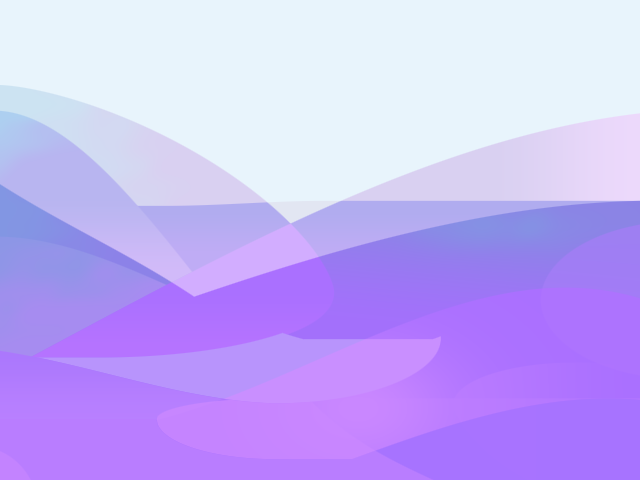
Give the GLSL for this background, as a WebGL 2 fragment shader.

```glsl
#version 300 es
precision highp float;
// Overlapping translucent hills in blue, lavender and violet under a pale sky.
// Each hill is a cubic edge or a superellipse; their masks are layered and
// tinted by gradients, with soft value noise for the watercolour stains.

#define CANVAS_HEIGHT 5.76
#define STAIN_SCALE 3.0
#define STAIN_AMOUNT 0.5
#define SKY vec3(0.91, 0.957, 0.988)
#define MIST vec3(0.85, 0.816, 0.945)
#define BAND vec3(0.69, 0.675, 0.937)
#define PERIWINKLE vec3(0.545, 0.515, 0.90)
#define BLUE vec3(0.51, 0.59, 0.89)
#define VIOLET vec3(0.668, 0.44, 1.0)
#define ORCHID vec3(0.79, 0.53, 1.0)

uniform vec2 u_resolution;
out vec4 fragColor;

float hash(vec2 p) {
  vec3 q = fract(p.xyx * 0.1031);
  q += dot(q, q.yzx + 33.33);
  return fract((q.x + q.y) * q.z);
}

float noise(vec2 p) {
  vec2 i = floor(p), f = fract(p);
  f = f * f * (3.0 - 2.0 * f);
  return mix(mix(hash(i), hash(i + vec2(1, 0)), f.x),
             mix(hash(i + vec2(0, 1)), hash(i + vec2(1, 1)), f.x), f.y);
}

// Antialiased mask of the area where d is negative
float cover(float d) {
  return clamp(0.5 - d / max(fwidth(d), 1e-5), 0.0, 1.0);
}

// Cubic through four heights spaced evenly from x0 to x1
float edge(float x, float x0, float x1, vec4 h) {
  float s = 3.0 * (x - x0) / (x1 - x0), a = s - 1.0, b = s - 2.0, c = s - 3.0;
  return dot(h, vec4(-a * b * c / 6.0, s * b * c / 2.0, -s * a * c / 2.0, s * a * b / 6.0));
}

float superellipse(vec2 offset, vec2 radius, float power) {
  vec2 q = pow(abs(offset) / radius, vec2(power));
  return q.x + q.y - 1.0;
}

float roundCap(float t) { return sqrt(max(1.0 - t * t, 0.0)); }

float glow(vec2 offset, vec2 radius) {
  vec2 q = offset / radius;
  return exp(-dot(q, q));
}

void main() {
  // y runs downward from the top edge
  vec2 p = vec2(gl_FragCoord.x, u_resolution.y - gl_FragCoord.y) * CANVAS_HEIGHT / u_resolution.y;
  float x = p.x, y = p.y;
  float stain = STAIN_AMOUNT * (noise(p * STAIN_SCALE + y) - 0.5);

  // Masks of the upper hills
  float domeTop = cover(superellipse(p - vec2(0, 3.5), vec2(4.01, 2.48), 1.5));
  float domeBase = cover(superellipse(vec2(max(x - 1.2, 0.0), y - 3.5), vec2(2.81, 0.79), 2.2));
  float dome = y < 3.5 ? domeTop : domeBase;
  float inner = cover(edge(x, 0.0, 2.75, vec4(1.33, 1.75, 2.68, 3.83)) - y);
  float rise = cover(edge(x, 0.4, 7.68, vec4(4.27, 3.0, 1.95, 1.36)) - y);
  float horizon = cover(2.47 - 0.06 * smoothstep(2.0, 3.9, x) - y);
  float valley = min(edge(x, 0.0, 2.33, vec4(2.21, 2.665, 3.09, 3.56)),
                     edge(x, 2.33, 7.68, vec4(3.56, 3.0, 2.59, 2.41)));
  float ground = cover(valley - y);

  // Sky, haze and pale slopes
  vec3 band = mix(BAND, vec3(0.75, 0.675, 0.96), smoothstep(2.45, 3.1, y));
  vec3 leftMist = mix(vec3(0.80, 0.89, 0.95), MIST, smoothstep(0.2, 2.3, x + stain));
  vec3 rightMist = mix(MIST, vec3(0.925, 0.85, 0.985), smoothstep(5.8, 7.68, x));
  vec3 innerTint = mix(vec3(0.68, 0.81, 0.94), vec3(0.72, 0.71, 0.94),
                       smoothstep(1.5, 2.35, y + 0.45 * x + stain));
  innerTint = mix(innerTint, vec3(0.82, 0.73, 0.975), smoothstep(2.3, 3.3, y));
  vec3 col = mix(SKY, vec3(0.885, 0.90, 0.95), horizon);
  col = mix(col, mix(leftMist, band, horizon), dome);
  col = mix(col, mix(rightMist, band, horizon), rise);
  col = mix(col, vec3(0.825, 0.68, 1.0), dome * rise);
  col = mix(col, innerTint, inner * (1.0 - rise));

  // Middle ground: blue slopes, left plateau and violet dome
  float shelf = min(edge(x, 0.0, 5.25, vec4(2.84, 3.31, 4.03, 4.05)), 4.07);
  vec3 soil = mix(PERIWINKLE, vec3(0.64, 0.44, 0.985), smoothstep(2.4, 4.0, y + 0.1 * (5.0 - x)));
  soil = mix(soil, BLUE, (0.7 + stain) * glow(p - vec2(5.9, 2.72), vec2(0.9, 0.25)));
  vec3 slope = mix(BLUE, vec3(0.55, 0.51, 0.91), smoothstep(0.0, 1.5, x + stain));
  vec3 plateau = mix(vec3(0.55, 0.59, 0.90), vec3(0.65, 0.55, 0.94),
                     smoothstep(2.9, 4.1, y + 0.25 * x + stain));
  slope = mix(slope, plateau, cover(shelf - y));
  soil = mix(slope, soil, rise);
  soil = mix(soil, mix(VIOLET, vec3(0.71, 0.45, 1.0), smoothstep(3.5, 4.2, y)), dome * rise);
  float rightOval = cover(superellipse(p - vec2(8.2, 3.6), vec2(1.71, 0.95), 2.0));
  soil = mix(soil, vec3(0.65, 0.49, 0.97), 0.7 * rightOval);

  // Foreground swell and the pale lens lying over it
  float swell = cover(edge(x, 2.7, 7.68, vec4(4.78, 4.08, 3.53, 3.58)) - y);
  vec3 warm = mix(VIOLET, ORCHID, glow(p - vec2(4.3, 4.9), vec2(1.2, 0.8)));
  soil = mix(soil, mix(warm, vec3(0.69, 0.46, 0.99), 0.5 * rightOval), swell);
  float lensTop = max(3.5 + 0.79 * roundCap(max(x - 1.2, 0.0) / 2.81), shelf);
  float lensBase = x < 3.3 ? edge(x, 0.0, 3.3, vec4(4.21, 4.44, 4.70, 4.84))
                           : 4.06 + 0.78 * roundCap((x - 3.3) / 1.99);
  float underLens = cover(lensBase - y);
  float lens = cover(lensTop - y) * (1.0 - underLens) * cover(x - 5.29);
  vec3 lensTint = mix(vec3(0.72, 0.58, 0.99), vec3(0.79, 0.56, 1.0), swell);
  soil = mix(soil, lensTint, lens);
  vec3 meadow = mix(vec3(0.67, 0.47, 0.99), vec3(0.72, 0.50, 1.0), smoothstep(4.2, 5.0, y));
  soil = mix(soil, meadow, underLens * (1.0 - swell));

  // Orchid pool and the crossing folds at the bottom
  float cap = roundCap(max(3.3 - x, 0.0) / 1.42);
  float poolBase = min(edge(x, 4.5, 7.68, vec4(5.41, 5.06, 4.83, 4.80)), 5.03 + 0.48 * cap);
  float underPool = cover(poolBase - y);
  float fold = cover(edge(x, 3.72, 5.2, vec4(4.8, 5.22, 5.52, 5.76)) - y);
  float pool = cover(5.03 - 0.25 * cap - y) * (1.0 - underPool) * underLens * cover(1.88 - x);
  soil = mix(soil, ORCHID, pool * mix(0.25, 0.85, fold));
  vec3 floorTint = mix(vec3(0.655, 0.45, 1.0), vec3(0.725, 0.49, 1.0), fold);
  soil = mix(soil, floorTint, underPool * underLens);
  vec2 q = p - vec2(6.9, 4.85);
  float knoll = cover(superellipse(q, vec2(1.46, y < 4.85 ? 0.5 : 1.1), y < 4.85 ? 2.0 : 1.5));
  vec3 knollTint = mix(vec3(0.74, 0.49, 1.0), vec3(0.66, 0.45, 1.0), underPool);
  soil = mix(soil, knollTint, knoll * 0.6 * smoothstep(7.6, 5.6, x));
  float corner = cover(superellipse(p - vec2(-0.3, 6.1), vec2(0.75), 2.0));
  soil = mix(soil, ORCHID, 0.6 * corner);

  fragColor = vec4(mix(col, soil, ground), 1.0);
}
```
